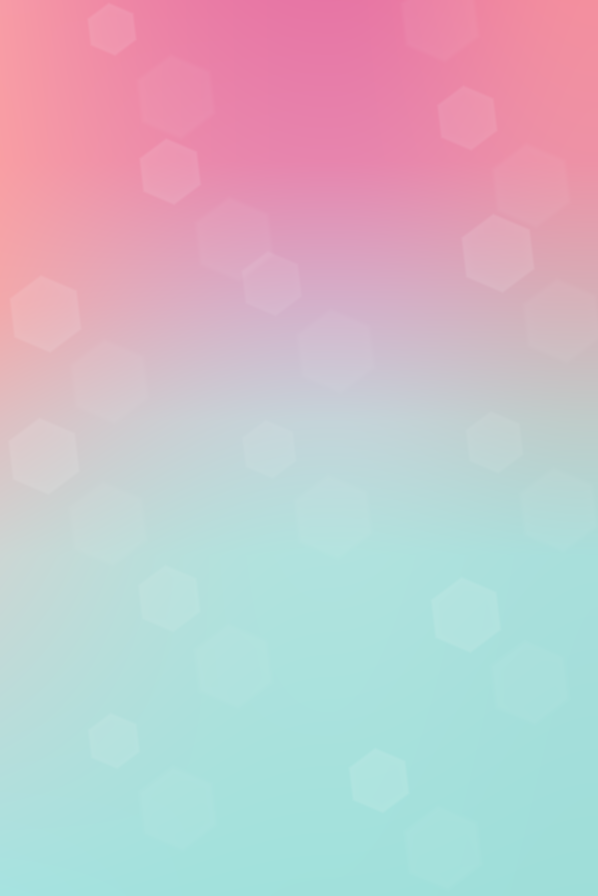
This background is drawn by a Shadertoy shader. Its source:

```glsl
// Pink to aqua blurred gradient with faint hexagonal bokeh.

const vec3 BOKEH_TINT = vec3(0.97, 0.98, 0.97);
const int ROWS = 6;
const int COLUMNS = 3;

float hash(vec2 cell) {
    return fract(sin(dot(cell, vec2(127.1, 311.7))) * 4375.85);
}

// Linear position of t between two stops, clamped
float span(float start, float end, float t) {
    return clamp((t - start) / (end - start), 0.0, 1.0);
}

// Six-stop vertical ramp; depth runs from 0 at the top to 1 at the bottom
vec3 ramp(float depth, vec3 a, vec3 b, vec3 c, vec3 d, vec3 e, vec3 f) {
    vec3 color = mix(a, b, span(0.0, 0.18, depth));
    color = mix(color, c, span(0.18, 0.34, depth));
    color = mix(color, d, span(0.34, 0.47, depth));
    color = mix(color, e, span(0.47, 0.62, depth));
    return mix(color, f, span(0.62, 1.0, depth));
}

// Left, middle and right ramps blended across the width
vec3 background(vec2 uv) {
    float depth = 1.0 - uv.y;
    vec3 left = ramp(depth,
        vec3(0.97, 0.61, 0.65), vec3(0.975, 0.62, 0.64), vec3(0.95, 0.66, 0.67),
        vec3(0.87, 0.75, 0.76), vec3(0.80, 0.84, 0.83), vec3(0.65, 0.89, 0.88));
    vec3 middle = ramp(depth,
        vec3(0.905, 0.46, 0.645), vec3(0.905, 0.52, 0.68), vec3(0.83, 0.69, 0.79),
        vec3(0.77, 0.83, 0.85), vec3(0.69, 0.888, 0.87), vec3(0.63, 0.88, 0.86));
    vec3 right = ramp(depth,
        vec3(0.955, 0.56, 0.62), vec3(0.93, 0.57, 0.65), vec3(0.83, 0.69, 0.72),
        vec3(0.75, 0.80, 0.79), vec3(0.66, 0.873, 0.86), vec3(0.62, 0.87, 0.85));
    float crest = 0.55;
    vec3 color = mix(left, middle, sin(1.5708 * span(0.0, crest, uv.x)));
    return mix(color, right, smoothstep(crest, 1.0, uv.x));
}

// Signed distance to a slightly turned, pointed-top hexagon
float hexagon(vec2 p, float radius) {
    float turn = 0.12;
    p = abs(mat2(cos(turn), sin(turn), -sin(turn), cos(turn)) * p);
    return max(p.x, dot(p, vec2(0.5, 0.866))) - 0.866 * radius;
}

// Translucent disc with a slightly brighter rim
float bokeh(vec2 p, float radius, float softness) {
    float d = hexagon(p, radius);
    float fill = 1.0 - smoothstep(-softness, softness, d);
    float rim = smoothstep(-0.3 * radius, 0.0, d);
    return fill * (0.9 + 0.2 * rim);
}

// Centre of a disc on a swaying, tilted lattice, measured from the top left
vec2 bokehCenter(float row, float column) {
    float sway = sin(1.8 * row + 0.2);
    float x = 0.16 + 0.137 * sway + column * (0.426 + 0.078 * sway);
    float y = 0.049 + 0.238 * row + column * 0.039 * (row - 3.3);
    return vec2(x, y);
}

void mainImage(out vec4 fragColor, in vec2 fragCoord) {
    vec2 uv = fragCoord / iResolution.xy;
    float pixel = 1.0 / iResolution.x;
    vec2 p = vec2(fragCoord.x, iResolution.y - fragCoord.y) * pixel;
    vec3 color = background(uv);

    // Each bright disc has a larger, fainter companion below right
    for (int row = 0; row < ROWS; row++) {
        for (int column = 0; column < COLUMNS; column++) {
            vec2 cell = vec2(row, column);
            vec2 center = bokehCenter(cell.x, cell.y);
            float radius = mix(0.044, 0.066, hash(cell));
            float strength = mix(0.07, 0.12, hash(cell + 7.0));
            float bright = bokeh(p - center, radius, pixel + 0.0015);
            vec2 shift = vec2(0.107, 0.113);
            float faint = bokeh(p - center - shift, 0.070, pixel + 0.004);
            color = mix(color, BOKEH_TINT, 0.05 * faint);
            color = mix(color, BOKEH_TINT, strength * bright);
        }
    }
    fragColor = vec4(color, 1.0);
}
```
